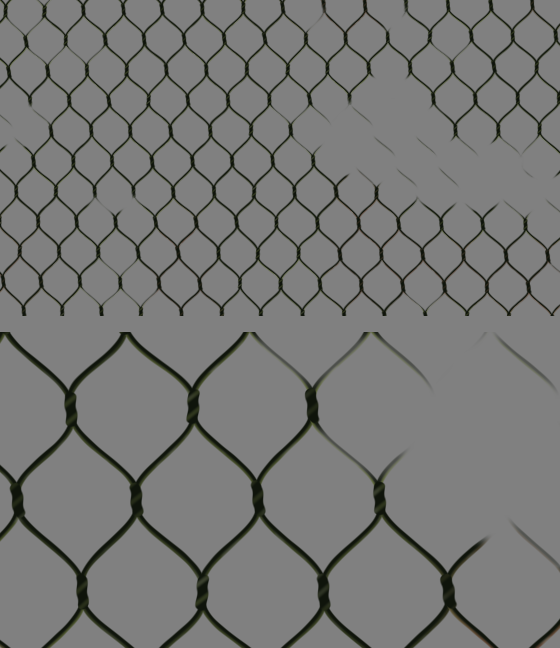
Top, the full canvas; bottom, a detail of the centre.
A Shadertoy shader for this pattern:

```glsl
const vec3 BACKDROP = vec3(0.50);
const vec3 SHADOW = vec3(0.06, 0.08, 0.045);
const vec3 OLIVE = vec3(0.37, 0.41, 0.22);
const vec3 PALE = vec3(0.58, 0.59, 0.54);
const vec3 RUST = vec3(0.40, 0.25, 0.21);

float hash(vec2 p) {
    vec3 q = fract(p.xyx * vec3(0.1031, 0.1030, 0.0973));
    q += dot(q, q.yzx + 33.33);
    return fract((q.x + q.y) * q.z);
}

float noise(vec2 p) {
    vec2 i = floor(p), f = fract(p);
    f = f * f * (3.0 - 2.0 * f);
    vec2 e = vec2(0.0, 1.0);
    return mix(mix(hash(i), hash(i + e.yx), f.x),
               mix(hash(i + e.xy), hash(i + e.yy), f.x), f.y);
}

float ellipse(vec2 p, vec2 center, vec2 radii) {
    return (length((p - center) / radii) - 1.0) * min(radii.x, radii.y);
}

float capsule(vec2 p, float halfLength, float radius) {
    p.y -= clamp(p.y, -halfLength, halfLength);
    return length(p) - radius;
}

// Torn areas of the mesh: negative inside a gap
float gapDistance(vec2 p) {
    float d = ellipse(p, vec2(1.215, 0.44), vec2(0.197, 0.143));
    d = min(d, ellipse(p, vec2(1.458, 0.545), vec2(0.22, 0.11)));
    d = min(d, ellipse(p, vec2(1.70, 0.62), vec2(0.14, 0.058)));
    d = min(d, ellipse(p, vec2(1.238, 0.278), vec2(0.065, 0.046)));
    d = min(d, ellipse(p, vec2(0.046, 0.39), vec2(0.104, 0.074)));
    d = min(d, ellipse(p, vec2(0.37, 0.642), vec2(0.075, 0.025)));
    d = min(d, ellipse(p, vec2(0.99, 0.05), vec2(0.03, 0.04)));
    d = min(d, ellipse(p, vec2(1.255, 0.06), vec2(0.025, 0.046)));
    return min(d, ellipse(p, vec2(1.79, 0.89), vec2(0.06, 0.07)));
}

// Skewed mesh coordinates: columns widen to the right, rows fan out
vec2 meshCoord(vec2 p, float rowHeight) {
    float x = p.x - 0.0162 - 0.062 * (p.y - 0.028);
    float column = 2.0 * x / (0.1227 + sqrt(0.01506 + 0.00176 * x));
    return vec2(column, (p.y - 0.037 + 0.0143 * p.x) / rowHeight);
}

// Lit and shaded metal; across runs from -1 to 1 over the strand
vec3 metal(vec2 p, float across, float wear) {
    float rust = smoothstep(0.55, 0.8, noise(p * 3.5 + 7.0));
    rust = max(rust, smoothstep(0.30, 0.0, length(p - vec2(0.0, 0.85))));
    vec3 tint = mix(OLIVE, RUST, rust * 0.8);
    tint = mix(tint, PALE, 0.5 * smoothstep(0.6, 0.9, noise(p * 70.0)));
    float light = smoothstep(-0.3, 0.9, across) * (0.35 + 0.65 * wear);
    return mix(SHADOW, tint, light);
}

void mainImage(out vec4 fragColor, in vec2 fragCoord) {
    float pixel = 1.0 / iResolution.y;
    vec2 p = fragCoord * pixel;
    p.y = 1.0 - p.y;

    // Slight hand-bent irregularity
    vec2 bent = p + 0.006 * (vec2(noise(p * 11.0), noise(p * 11.0 + 40.0)) - 0.5);
    float rowHeight = 0.0947 + 0.0029 * p.x;
    vec2 mesh = meshCoord(bent, rowHeight);
    float columnWidth = 0.1227 + 0.00088 * mesh.x;

    float gap = gapDistance(p) + 0.018 * (noise(p * 32.0) - 0.5);
    float intact = smoothstep(-0.012, 0.018, gap);
    vec3 color = BACKDROP;

    // Two opposing diagonal wires in each row
    float row = floor(mesh.y);
    float t = mesh.y - row;
    float u = clamp((t - 0.08) / 0.84, 0.0, 1.0);
    float sweep = u * u * (3.0 - 2.0 * u);
    float slope = 3.0 * u * (1.0 - u) / 0.84 * columnWidth / rowHeight;
    for (float side = -1.0; side < 2.0; side += 2.0) {
        float x = mesh.x - 0.5 * mod(row, 2.0) - 0.5 * side * sweep;
        float index = floor(x + 0.5);
        float chance = hash(vec2(index * 2.0 + side + 31.0, row + 17.0));
        float offset = (x - index) * columnWidth * inversesqrt(1.0 + slope * slope);

        // Faint remnants linger inside the gaps
        float middle = smoothstep(0.15, 0.35, t) * smoothstep(0.9, 0.6, t);
        float remnant = step(0.0, side) * step(0.45, chance) * middle * 0.4;
        float worn = 1.0 - 0.55 * step(0.93, chance) * middle;
        float presence = max(intact * worn, remnant);

        float radius = 0.0031 * (0.6 + 0.4 * presence) * (0.88 + 0.24 * noise(p * 60.0));
        float cover = smoothstep(pixel, -pixel, abs(offset) - radius) * presence;
        color = mix(color, metal(p, -side * offset / radius, chance), cover);
    }

    // Twisted knots where the wires meet
    float knotRow = floor(mesh.y + 0.5);
    float x = mesh.x - 0.5 * mod(knotRow, 2.0);
    float index = floor(x + 0.5);
    float chance = hash(vec2(index + 53.0, knotRow + 11.0));
    vec2 q = vec2((x - index) * columnWidth, (mesh.y - knotRow) * rowHeight);
    q.x += q.y * (chance - 0.5) * 0.25;
    float twist = sin(q.y * 330.0 + q.x * 260.0 + chance * 6.0);
    float knot = capsule(q, 0.0125, 0.0058 + 0.0007 * twist);
    float cover = smoothstep(pixel, -pixel, knot) * intact;
    color = mix(color, metal(p, twist * 0.55 - 0.2, chance * 0.6), cover);

    fragColor = vec4(color, 1.0);
}
```
